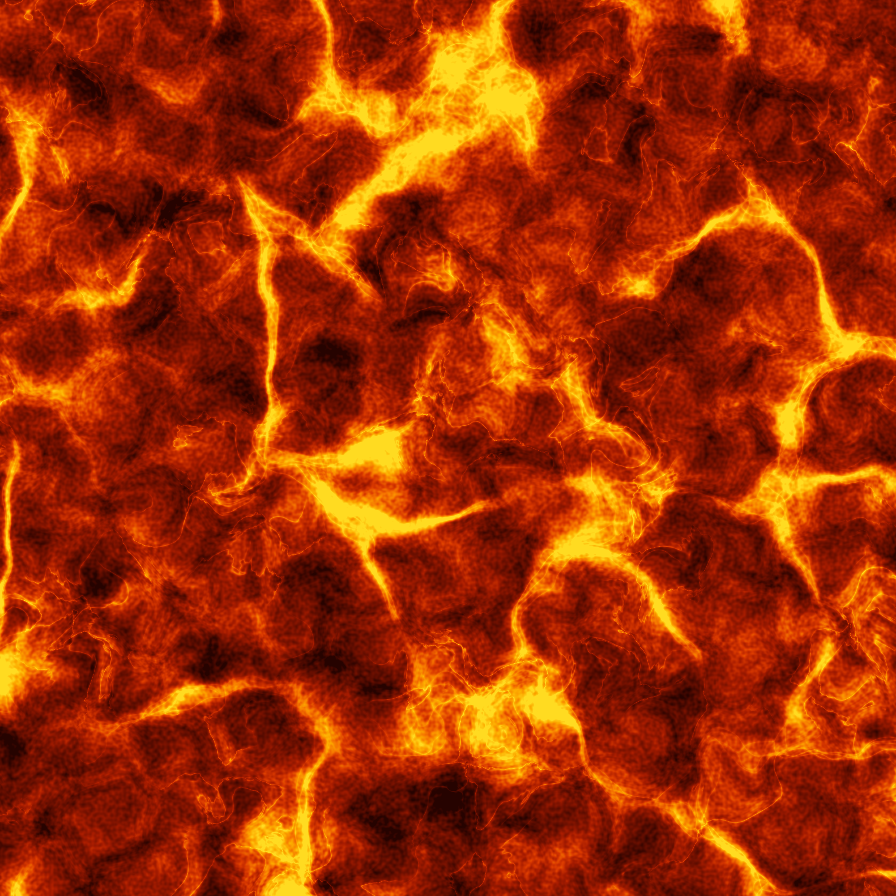
Give the GLSL for this texture, as a WebGL 2 fragment shader.

```glsl
#version 300 es
precision highp float;
// Molten lava: dark mottled crust split by glowing, braided veins and fine cracks.

#define CELLS 4.4          // crust plates across the canvas
#define BEND 0.17          // large curvature of the veins
#define CRINKLE 0.03       // small wobble of the veins
#define BRAID 0.04         // spread of the strands inside a vein
#define STRANDS 4          // bright strands per vein
#define STRAND_WIDTH 0.0024
#define VEIN_WIDTH 0.007   // body of a vein away from the junctions
#define POOL_WIDTH 0.027   // body of a vein at a junction
#define GLOW_WIDTH 0.028   // halo reaching into the crust
#define CRUST_HEAT 1.95    // mean heat of the crust, in ramp steps
#define MOTTLE 3.1         // contrast of the crust blotches
#define GRAIN 1.1          // contrast of the finest speckle

uniform vec2 u_resolution;
out vec4 fragColor;

vec2 hash2(vec2 p) {
    vec3 q = fract(p.xyx * vec3(0.1031, 0.1030, 0.0973));
    q += dot(q, q.yzx + 33.33);
    return fract((q.xx + q.yz) * q.zy);
}

// Gradient noise, roughly -0.7 to 0.7
float cornerSlope(vec2 cell, vec2 offset) {
    float angle = 6.2832 * hash2(cell).x;
    return dot(vec2(cos(angle), sin(angle)), offset);
}

float noise(vec2 p) {
    vec2 i = floor(p), f = fract(p);
    vec2 u = f * f * f * (f * (f * 6.0 - 15.0) + 10.0);
    vec2 e = vec2(1.0, 0.0);
    return mix(mix(cornerSlope(i, f), cornerSlope(i + e, f - e), u.x),
               mix(cornerSlope(i + e.yx, f - e.yx), cornerSlope(i + 1.0, f - 1.0), u.x), u.y);
}

vec2 noise2(vec2 p) {
    return vec2(noise(p), noise(p + vec2(37.2, 71.7)));
}

float fbm(vec2 p, int octaves, float gain) {
    float sum = 0.0, amp = 1.0;
    for (int i = 0; i < octaves; i++) {
        sum += amp * noise(p);
        p = mat2(0.8, 0.6, -0.6, 0.8) * p * 2.03 + 11.7;
        amp *= gain;
    }
    return sum;
}

// x: approximate distance to the plate border, y: distance to a junction
vec2 plateBorder(vec2 p) {
    p *= CELLS;
    vec2 cell = floor(p);
    vec3 nearest = vec3(9.0);
    for (int y = -1; y <= 1; y++)
    for (int x = -1; x <= 1; x++) {
        vec2 id = cell + vec2(x, y);
        float d = length(id + 0.1 + 0.8 * hash2(id + 5.0) - p);
        if (d < nearest.x) nearest = vec3(d, nearest.xy);
        else if (d < nearest.y) nearest = vec3(nearest.x, d, nearest.y);
        else nearest.z = min(nearest.z, d);
    }
    return (nearest.yz - nearest.x) * 0.5 / CELLS;
}

// Heat in ramp steps, from near black to yellow
vec3 heatColor(float heat) {
    const vec3 ramp[8] = vec3[8](
        vec3(0.15, 0.01, 0.0), vec3(0.32, 0.04, 0.0), vec3(0.48, 0.07, 0.0), vec3(0.66, 0.11, 0.0),
        vec3(0.85, 0.22, 0.0), vec3(0.96, 0.45, 0.0), vec3(0.99, 0.67, 0.0), vec3(1.0, 0.86, 0.13));
    heat = clamp(heat, 0.0, 6.999);
    int step0 = int(heat);
    return mix(ramp[step0], ramp[step0 + 1], fract(heat));
}

void main() {
    vec2 p = gl_FragCoord.xy / min(u_resolution.x, u_resolution.y);
    vec2 fineWarp = noise2(p * 17.0 + 3.0);
    vec2 bent = p + BEND * noise2(p * 3.6 + 8.0) + CRINKLE * fineWarp;

    // Crust: broad tone, crinkled blotches, speckle and ember patches
    float mottle = fbm(p * 15.0 + 0.5 * fineWarp, 5, 0.62);
    float embers = smoothstep(0.0, 0.4, fbm(p * 4.5 + 21.0, 3, 0.5));
    float heat = CRUST_HEAT + 1.5 * fbm(p * 6.0 + 50.0, 2, 0.5);
    heat += MOTTLE * mottle * (0.85 + 0.4 * embers) + GRAIN * noise(p * 210.0);
    heat += 1.2 * embers;

    // Veins: halo, body widened into pools at the junctions
    vec2 border = plateBorder(bent);
    float junction = smoothstep(0.06, 0.0, border.y);
    float presence = smoothstep(-0.2, 0.18, noise(p * 4.1 + 90.0) + 0.12 * junction);
    float body = border.x / mix(VEIN_WIDTH, POOL_WIDTH, junction * presence);
    heat += presence * (1.5 * exp(-border.x / GLOW_WIDTH) + 1.9 * exp(-body * body));

    // Bright strands braided along each vein
    float strands = 0.0;
    for (int i = 0; i < STRANDS; i++) {
        vec2 sway = noise2(p * 12.0 + 17.3 * float(i)) + 0.3 * noise2(p * 38.0 + 9.1 * float(i));
        float d = plateBorder(bent + BRAID * mix(0.4, 1.5, junction) * sway).x;
        strands += exp(-d / STRAND_WIDTH);
    }
    heat += 1.15 * min(strands, 1.6) * (0.12 + 0.88 * presence);

    // Hairline cracks, broken up by a mask
    for (int i = 0; i < 2; i++) {
        float scale = 8.0 + 11.0 * float(i);
        float ridge = abs(noise(p * scale + 0.9 * fineWarp + 0.35 * mottle + 63.0));
        float mask = smoothstep(0.0, 0.3, noise(p * 6.5 + 40.0 + 30.0 * float(i)) + 0.15 * embers);
        heat += 1.7 * mask * exp(-ridge / 0.025);
    }

    fragColor = vec4(heatColor(heat), 1.0);
}
```
